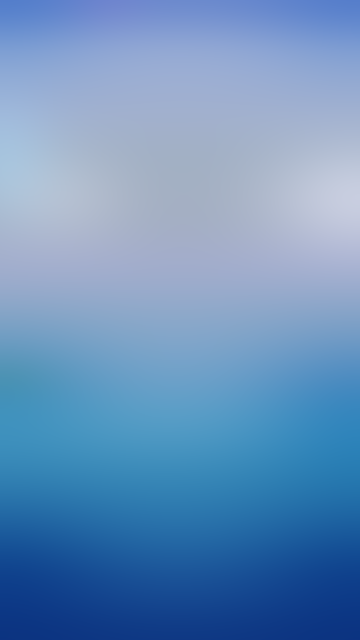
This background is drawn by a WebGL 2 fragment shader. Its source:

```glsl
#version 300 es
precision highp float;
// Soft blurred background: pale grey-violet haze above a deep blue base.
// A smooth vertical colour ramp (Catmull-Rom through even stops) is tinted
// by wide Gaussian glows that brighten or darken the sides and corners.

uniform vec2 u_resolution;
out vec4 fragColor;

// Colours along the centre line, evenly spaced from bottom to top
const int STOP_COUNT = 13;
const vec3 RAMP[STOP_COUNT] = vec3[](
    vec3(0.060, 0.225, 0.520),
    vec3(0.105, 0.320, 0.590),
    vec3(0.160, 0.440, 0.665),
    vec3(0.225, 0.535, 0.720),
    vec3(0.340, 0.615, 0.775),
    vec3(0.455, 0.640, 0.790),
    vec3(0.550, 0.660, 0.790),
    vec3(0.630, 0.675, 0.795),
    vec3(0.635, 0.680, 0.760),
    vec3(0.630, 0.685, 0.765),
    vec3(0.630, 0.690, 0.810),
    vec3(0.585, 0.665, 0.830),
    vec3(0.430, 0.545, 0.805)
);

// Glows: centre (xy) and radii (zw) as fractions of the canvas
const int GLOW_COUNT = 11;
const vec4 GLOW_SHAPE[GLOW_COUNT] = vec4[](
    vec4(0.00, 0.97, 0.28, 0.11),  // upper left shade
    vec4(1.00, 0.97, 0.28, 0.11),  // upper right shade
    vec4(0.30, 1.00, 0.12, 0.05),  // violet hint at the top
    vec4(0.00, 0.75, 0.16, 0.10),  // cyan light, left
    vec4(0.18, 0.69, 0.19, 0.08),  // pale haze, left
    vec4(1.00, 0.69, 0.26, 0.09),  // pale haze, right
    vec4(0.00, 0.40, 0.30, 0.10),  // blue shade, left
    vec4(0.00, 0.41, 0.16, 0.04),  // teal hint, left
    vec4(1.00, 0.37, 0.30, 0.12),  // blue shade, right
    vec4(0.00, 0.13, 0.32, 0.11),  // lower left shade
    vec4(1.00, 0.13, 0.32, 0.11)   // lower right shade
);

// Colour each glow adds at its centre
const vec3 GLOW_TINT[GLOW_COUNT] = vec3[](
    vec3(-0.110, -0.055, -0.010),
    vec3(-0.100, -0.055, -0.010),
    vec3( 0.030, -0.010,  0.005),
    vec3( 0.010,  0.070,  0.090),
    vec3( 0.070,  0.060,  0.050),
    vec3( 0.150,  0.125,  0.120),
    vec3(-0.140, -0.065, -0.045),
    vec3(-0.010,  0.000, -0.040),
    vec3(-0.160, -0.100, -0.040),
    vec3(-0.060, -0.095, -0.060),
    vec3(-0.060, -0.095, -0.060)
);

vec3 rampStop(int index) {
    return RAMP[clamp(index, 0, STOP_COUNT - 1)];
}

// Catmull-Rom interpolation avoids visible creases between stops
vec3 verticalRamp(float height) {
    float position = height * float(STOP_COUNT - 1);
    int index = int(floor(position));
    float t = fract(position);
    vec3 a = rampStop(index - 1);
    vec3 b = rampStop(index);
    vec3 c = rampStop(index + 1);
    vec3 d = rampStop(index + 2);
    vec3 cubic = 3.0 * (b - c) + d - a;
    vec3 quadratic = 2.0 * a - 5.0 * b + 4.0 * c - d;
    return b + 0.5 * t * (c - a + t * (quadratic + t * cubic));
}

float gaussianGlow(vec2 point, vec4 shape) {
    vec2 offset = (point - shape.xy) / shape.zw;
    return exp(-dot(offset, offset));
}

void main() {
    vec2 uv = gl_FragCoord.xy / u_resolution;
    vec3 color = verticalRamp(uv.y);
    for (int i = 0; i < GLOW_COUNT; i++) {
        color += GLOW_TINT[i] * gaussianGlow(uv, GLOW_SHAPE[i]);
    }
    fragColor = vec4(clamp(color, 0.0, 1.0), 1.0);
}
```
